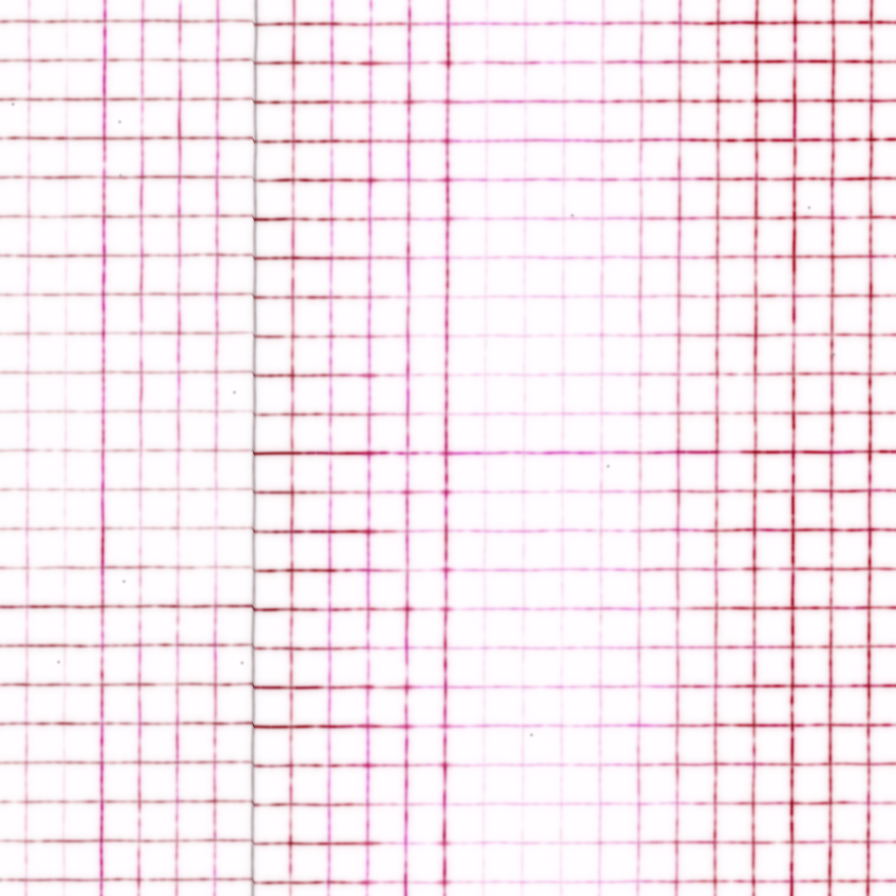
Write a three.js fragment shader that draws this pattern.

```glsl
// Worn graph paper: 23 by 23 broken pink and red ruled lines with a grey seam at the left.
#define PITCH vec2(0.04265, 0.04355)
#define FIRST_LINE vec2(0.0326, 0.0156)
#define LINE_WIDTH 0.0022
#define SEAM_X 0.2826
#define SEAM_COLUMN 6.0
#define HEAVY_ROW 11.0
#define WEAR 0.95
#define PAPER vec3(1.0, 0.992, 1.0)
#define MAGENTA vec3(0.87, 0.40, 0.77)
#define RED vec3(0.70, 0.17, 0.25)
#define BROWN vec3(0.58, 0.29, 0.29)
#define GREY vec3(0.50, 0.42, 0.43)

varying vec2 vUv;

float hash(vec2 p) {
  p = fract(p * vec2(0.1031, 0.1137));
  p += dot(p, p.yx + 33.33);
  return fract((p.x + p.y) * p.x * 17.0 + p.y * 43.7);
}

vec2 gradient(vec2 cell) {
  float a = 6.2832 * hash(cell);
  return vec2(cos(a), sin(a));
}

float noise(vec2 p) {
  vec2 i = floor(p), f = fract(p);
  vec2 u = f * f * f * (f * (f * 6.0 - 15.0) + 10.0);
  vec2 e = vec2(1.0, 0.0);
  float low = mix(dot(gradient(i), f), dot(gradient(i + e), f - e), u.x);
  float high = mix(dot(gradient(i + e.yx), f - e.yx), dot(gradient(i + 1.0), f - 1.0), u.x);
  return mix(low, high, u.y);
}

float bump(float x, float center, float width) {
  float d = (x - center) / width;
  return exp(-d * d);
}

float isLine(float index, float wanted) {
  return 1.0 - step(0.5, abs(index - wanted));
}

// Short dashes and longer fades along one line
float wear(float along, float seed) {
  float dashes = noise(vec2(along * 95.0, seed * 7.31 + 0.4));
  float fades = noise(vec2(along * 9.0, seed * 3.17 + 40.4));
  return clamp(0.95 + WEAR * (dashes + 0.6 * fades), 0.15, 1.5);
}

// Ink coverage: a soft core with a pale halo
float stroke(float d, float strength) {
  return clamp(strength, 0.0, 1.0) * (0.86 * bump(d, 0.0, LINE_WIDTH) + 0.14 * bump(d, 0.0, LINE_WIDTH * 2.7));
}

float columnStrength(float i, vec2 p) {
  float s = 0.10 + 0.14 * isLine(i, 0.0);
  s += 0.36 * step(1.5, i) * step(i, 11.5);
  s += 0.54 * smoothstep(13.5, 20.0, i);
  s += 0.27 * isLine(mod(i, 9.0), 2.0) + 0.15 * isLine(i, 10.0);
  float leftFade = bump(p.y, 0.43, 0.13) * step(2.5, i) * step(i, 5.5);
  return s * (1.0 - 0.6 * leftFade) * (0.9 + 0.2 * hash(vec2(i, 5.0)));
}

float rowStrength(float k, vec2 p, float rightOfSeam) {
  float left = 0.46 - 0.24 * bump(p.y, 0.52, 0.18) + 0.25 * bump(k, 6.5, 0.8);
  float right = 0.30 + 0.45 * (1.0 - smoothstep(0.32, 0.50, p.x));
  right += 0.32 * smoothstep(0.62, 0.86, p.x);
  right += 0.23 * smoothstep(0.72, 0.9, p.y) * smoothstep(0.36, 0.6, p.x);
  right -= 0.14 * bump(p.y, 0.62, 0.09) + 0.10 * (1.0 - smoothstep(0.03, 0.2, p.y));
  right += 0.30 * isLine(k, HEAVY_ROW);
  return mix(left, right, rightOfSeam) * (0.85 + 0.3 * hash(vec2(k, 19.0)));
}

void main() {
  vec2 p = vUv;
  float rightOfSeam = smoothstep(SEAM_X - 0.0015, SEAM_X + 0.0015, p.x);

  // Slight skew and bow of the sheet, with a step in the rows at the seam
  vec2 q = p;
  q.x += 0.005 * bump(p.x, 0.33, 0.28) - 0.004 * (p.y - 0.5);
  q.y -= 0.003 * (p.x - 0.6) + 0.004 * (1.0 - rightOfSeam);
  q += 0.0011 * vec2(noise(p.yx * vec2(26.0, 9.0)), noise(p * vec2(26.0, 9.0) + 60.0));
  vec2 grid = (q - FIRST_LINE) / PITCH;
  vec2 id = floor(grid + 0.5);
  vec2 d = (grid - id) * PITCH;

  // Ink hue drifts from magenta in the middle to red at the right
  float drift = 0.7 * noise(p * 24.0 + 8.0);
  float redSide = smoothstep(0.62, 0.86, p.x);
  float warmColumn = redSide + 0.5 * bump(id.x, 10.7, 0.9) + 0.8 * bump(id.x, 7.0, 0.6);
  warmColumn += 0.45 * step(id.x, 5.5) * (0.6 + 0.4 * bump(p.y, 0.1, 0.25));
  float warmRow = redSide + 1.0 - smoothstep(0.36, 0.54, p.x) + 0.3 * smoothstep(0.7, 0.9, p.y);
  vec3 columnInk = mix(MAGENTA, RED, clamp(warmColumn + drift, 0.0, 1.0));
  vec3 rowInk = mix(MAGENTA, RED, clamp(warmRow - 0.15 + drift, 0.0, 1.0));
  rowInk = mix(rowInk, BROWN, 0.65 * (1.0 - smoothstep(0.30, 0.42, p.x)));

  // Ruled lines; the seam is steadier and greyer than the rest
  float seam = isLine(id.x, SEAM_COLUMN);
  float columnWear = mix(wear(p.y, id.x + 3.0), 1.0, 0.8 * seam);
  float column = stroke(d.x, columnStrength(id.x, p) * columnWear);
  float row = stroke(d.y, rowStrength(id.y, p, rightOfSeam) * wear(p.x, id.y + 57.0));
  columnInk = mix(columnInk, GREY, seam);
  vec3 color = PAPER * mix(vec3(1.0), columnInk, column) * mix(vec3(1.0), rowInk, row);

  // Ink knots on some crossings of the heavy columns
  float knot = step(0.55, hash(id + 71.0)) * step(8.5, id.x) * step(id.x, 11.5);
  knot *= bump(d.x, 0.0, 0.006) * bump(d.y, 0.0, 0.0032);
  color *= mix(vec3(1.0), vec3(0.85, 0.25, 0.50), 0.55 * knot);

  // Sparse dust specks
  vec2 cell = floor(p * 24.0);
  vec2 spot = 0.2 + 0.6 * vec2(hash(cell + 11.0), hash(cell + 37.0));
  float speck = step(0.97, hash(cell + 91.0)) * bump(length(fract(p * 24.0) - spot), 0.0, 0.045);
  gl_FragColor = vec4(mix(color, GREY, 0.4 * speck), 1.0);
}
```
